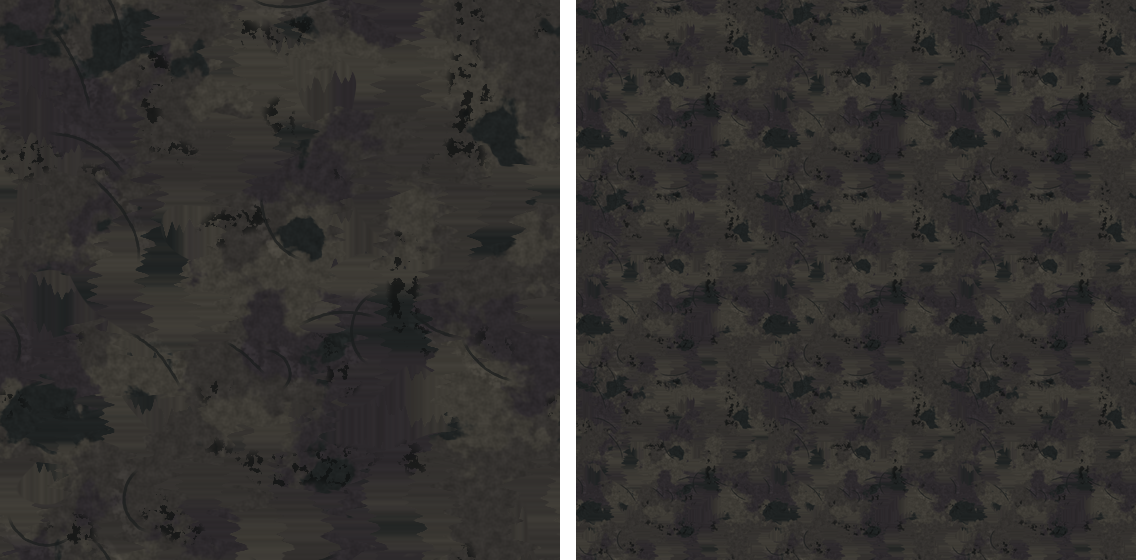
Left, the tile; right, the same tile 3 across and 3 down.
A Shadertoy shader for this texture:

```glsl
#define GREY vec3(0.202, 0.192, 0.182)
#define OLIVE vec3(0.245, 0.234, 0.210)
#define PLUM vec3(0.174, 0.160, 0.172)
#define TEAL vec3(0.118, 0.132, 0.132)
#define OLIVE_LEVEL 0.07
#define PLUM_LEVEL 0.21
#define TEAL_LEVEL 0.34
#define SMEAR_CELLS 12.0
#define SMEAR_LEVEL 0.03
#define GRAIN 0.16
#define ARC_COUNT 16
#define ARC_WIDTH 0.0016

float hash(vec2 cell, int seed) {
    uint h = uint(int(cell.x)) * 374761393u + uint(int(cell.y)) * 668265263u + uint(seed) * 97531u;
    h = (h ^ (h >> 13)) * 1274126177u;
    h = (h ^ (h >> 15)) * 2246822519u;
    return float((h ^ (h >> 16)) & 65535u) / 65536.0;
}

float corner(vec2 cell, vec2 offset, float period, int seed) {
    float angle = 6.28319 * hash(mod(cell, period), seed);
    return dot(vec2(cos(angle), sin(angle)), offset);
}

// Gradient noise that wraps after a whole number of cells
float noise(vec2 uv, float period, int seed) {
    vec2 p = uv * period, i = floor(p), f = p - i;
    vec2 u = f * f * f * (f * (f * 6.0 - 15.0) + 10.0);
    vec2 x = vec2(1, 0), y = vec2(0, 1);
    return mix(mix(corner(i, f, period, seed), corner(i + x, f - x, period, seed), u.x),
               mix(corner(i + y, f - y, period, seed), corner(i + 1.0, f - 1.0, period, seed), u.x), u.y);
}

float fbm(vec2 uv, float period, int octaves, float gain, int seed) {
    float sum = 0.0, amplitude = 1.0;
    for (int i = 0; i < octaves; i++) {
        sum += amplitude * noise(uv, period, seed + i);
        amplitude *= gain;
        period *= 2.0;
    }
    return sum;
}

float above(float level, float softness, float value) {
    return smoothstep(level - softness, level + softness, value);
}

// Overlapping stains of the four main colours
vec3 stains(vec2 uv, float softness) {
    vec3 color = mix(GREY, OLIVE, above(OLIVE_LEVEL, softness * 2.0, fbm(uv, 5.0, 6, 0.6, 10)));
    color = mix(color, PLUM, above(PLUM_LEVEL, softness * 1.5, fbm(uv, 4.0, 6, 0.57, 30)));
    return mix(color, TEAL, above(TEAL_LEVEL, softness, fbm(uv, 6.0, 6, 0.5, 50)));
}

// Each cell drags one column of stains sideways into flat streaks
vec3 smear(vec2 uv, bool upright) {
    float wobble = noise(vec2(0.31, uv.y), 7.0, 70) * 1.3 + noise(vec2(0.17, uv.y), 96.0, 71) * 0.45;
    float x = uv.x * SMEAR_CELLS + wobble, cell = floor(x);
    vec2 here = vec2((cell + 0.5) / SMEAR_CELLS, uv.y);
    vec2 next = here + vec2(1.0 / SMEAR_CELLS, 0.0);
    vec3 a = stains(upright ? here.yx : here, 0.14);
    vec3 b = stains(upright ? next.yx : next, 0.14);
    float streak = noise(vec2(here.x, uv.y), 128.0, 73);
    return mix(a, b, smoothstep(0.96, 1.0, x - cell)) * (1.0 + 0.14 * streak);
}

// Thin curved creases: x is the dark line, y the pale strap beside it
vec2 creases(vec2 uv) {
    vec2 result = vec2(0.0);
    for (int i = 0; i < ARC_COUNT; i++) {
        vec2 id = vec2(i, 0);
        vec2 middle = vec2(hash(id, 80), hash(id, 81));
        float turn = 6.28319 * hash(id, 82);
        vec2 inward = vec2(cos(turn), 0.6 * sin(turn));
        inward = normalize(inward);
        float radius = mix(0.04, 0.35, pow(hash(id, 83), 2.0));
        float reach = mix(0.04, 0.1, hash(id, 84));
        vec2 v = fract(uv - middle + 0.5) - 0.5 - radius * inward;
        float side = length(v) - radius;
        float along = radius * atan(dot(v, vec2(-inward.y, inward.x)), -dot(v, inward));
        float fade = 1.0 - smoothstep(reach * 0.6, reach, abs(along));
        float line = 1.0 - smoothstep(ARC_WIDTH, ARC_WIDTH * 2.2, abs(side));
        float strap = smoothstep(0.0, 0.004, side) * (1.0 - smoothstep(0.018, 0.024, side));
        result = max(result, vec2(line, strap) * fade);
    }
    return result;
}

void mainImage(out vec4 fragColor, in vec2 fragCoord) {
    vec2 uv = fragCoord / iResolution.xy;
    float grain = fbm(uv, 48.0, 3, 0.8, 90);
    vec2 warp = vec2(noise(uv, 8.0, 93), noise(uv, 8.0, 94)) * 0.03;

    // Rough stained ground
    vec3 color = stains(uv + warp, 0.05) * (1.0 + GRAIN * grain);

    // Smeared regions with stepped, jagged borders
    float jag = noise(vec2(0.43, uv.y), 80.0, 95) * 0.06;
    float region = fbm(uv + vec2(jag, 0.0), 5.0, 3, 0.45, 96);
    float upright = above(0.22, 0.01, noise(uv, 6.0, 99));
    vec3 smeared = mix(smear(uv, false), smear(uv.yx, true), upright);
    color = mix(color, smeared, above(SMEAR_LEVEL, 0.012, region));

    // Creases and clustered black flecks
    vec2 crease = creases(uv + warp * 0.25 + grain * 0.001);
    color *= 1.0 + 0.12 * crease.y * above(0.0, 0.3, grain + 0.1);
    color = mix(color, TEAL * 0.85, 0.7 * crease.x);
    float cluster = above(0.3, 0.1, noise(uv, 9.0, 100));
    float fleck = above(0.22, 0.06, fbm(uv, 32.0, 4, 0.65, 101));
    color = mix(color, TEAL * 0.5, 0.75 * cluster * fleck);

    fragColor = vec4(color, 1.0);
}
```
